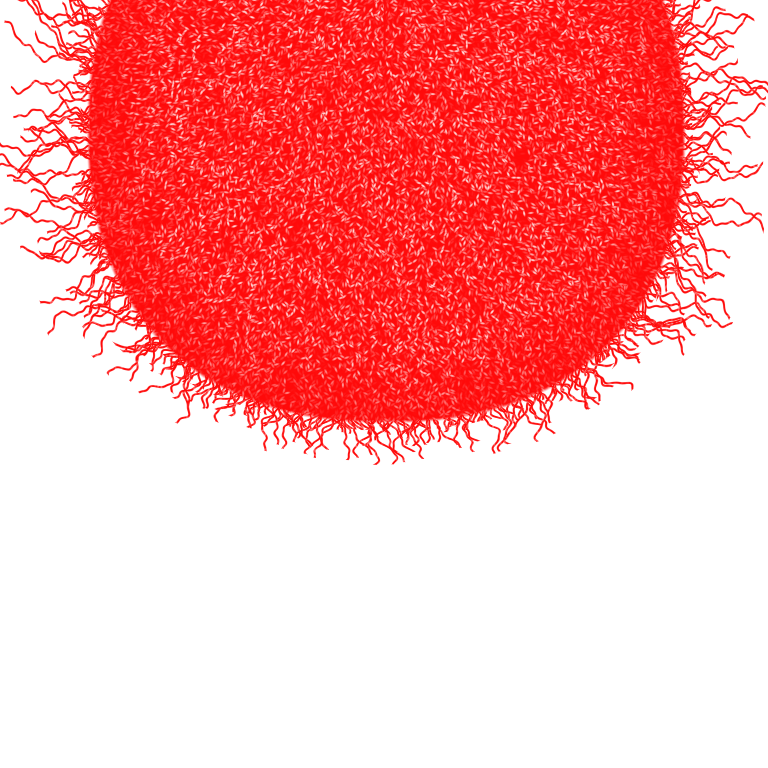
Give the GLSL for this background, as a Shadertoy shader.

```glsl
const float TAU = 6.2831853;
const float RADIUS = 0.4;
const float STRANDS = 90.0;
const int LAYERS = 8;
const int REACH = 3;
const vec3 PAPER = vec3(1.0);
const vec3 RED = vec3(1.0, 0.04, 0.04);

float hash(vec2 p) {
    vec3 q = fract(vec3(p.xyx) * 0.1031);
    q += dot(q, q.yzx + 33.33);
    return fract((q.x + q.y) * q.z);
}

mat2 rotation(float angle) {
    float c = cos(angle), s = sin(angle);
    return mat2(c, s, -s, c);
}

// Rounded outline: signed height above the rim
float rimHeight(vec2 p, vec2 radii, float power) {
    vec2 q = pow(abs(p) / radii + 1e-5, vec2(power));
    return (pow(q.x + q.y, 1.0 / power) - 1.0) * RADIUS;
}

// Sideways drift of one strand at a given height
float strandDrift(float height, float lean, float phase) {
    float curl = 0.010 * sin(62.0 * height + phase)
               + 0.004 * sin(175.0 * height + phase * 2.7)
               + 0.0012 * sin(430.0 * height + phase * 4.1);
    return lean * height + curl;
}

float strandCover(float side, float height, float angle, vec2 seed, float pixel) {
    float lean = hash(seed + 17.0) - 0.5;
    float phase = TAU * hash(seed + 41.0);
    float longest = mix(0.05, 0.135, pow(abs(sin(angle)), 4.0));
    float tip = longest * pow(hash(seed + 73.0), 2.6);
    float drift = strandDrift(height, lean, phase);
    float slope = (strandDrift(height + 0.001, lean, phase) - drift) / 0.001;
    float d = max(abs(side - drift) / sqrt(1.0 + slope * slope), height - tip);
    return 1.0 - smoothstep(-0.7 * pixel, 0.7 * pixel, d - 0.0013);
}

// Ragged border made of layered rings of strands
float fringe(vec2 p, float height, float pixel) {
    float turn = atan(p.x, -p.y) / TAU;
    float cellWidth = TAU * (RADIUS + height) / STRANDS;
    float cover = 0.0;
    for (int layer = 0; layer < LAYERS; layer++) {
        float along = turn * STRANDS + float(layer) / float(LAYERS);
        float cell = floor(along);
        for (int k = -REACH; k <= REACH; k++) {
            float id = cell + float(k);
            vec2 seed = vec2(mod(id, STRANDS), float(layer) * 7.0 + 3.0);
            float side = (along - id - hash(seed)) * cellWidth;
            float angle = id / STRANDS * TAU;
            cover = max(cover, strandCover(side, height, angle, seed, pixel));
        }
    }
    return cover;
}

// Cellular slivers of paper, roughly aligned with a direction
float gaps(vec2 uv, float direction, float scale) {
    vec2 grid = uv * scale;
    vec2 cell = floor(grid);
    float pale = 0.0;
    for (int y = -1; y <= 1; y++) {
        for (int x = -1; x <= 1; x++) {
            vec2 id = cell + vec2(x, y);
            vec2 center = id + vec2(hash(id + 5.0), hash(id + 29.0));
            float tilt = direction + 2.4 * (hash(id + 53.0) - 0.5);
            vec2 local = rotation(-tilt) * (grid - center);
            float d = length(local * vec2(0.75, 1.8));
            float strength = pow(hash(id + 87.0), 2.0);
            pale = max(pale, strength * (1.0 - smoothstep(0.1, 0.85, d)));
        }
    }
    return pale;
}

void mainImage(out vec4 fragColor, in vec2 fragCoord) {
    float pixel = 1.0 / iResolution.y;
    vec2 uv = fragCoord / iResolution.xy;
    vec2 p = uv - vec2(0.503, 0.83);
    float height = rimHeight(p, vec2(0.397, 0.388), 2.3);

    // Solid mass with loose strands around it
    float cover = 1.0 - smoothstep(-0.012, -0.006, height);
    if (height > -0.015 && height < 0.15) {
        cover = max(cover, fringe(p, height, pixel));
    }

    // Fine gaps inside, fading towards the rim
    vec2 fromRoot = uv - vec2(0.503, 1.02);
    float direction = atan(fromRoot.y, fromRoot.x);
    float inside = 1.0 - smoothstep(-0.11, 0.0, height);
    float pale = gaps(uv, direction, 210.0) * mix(0.4, 0.85, inside);

    // Thin parting at the top
    float parting = 1.0 - smoothstep(0.0, 0.003, abs(uv.x - 0.501));
    pale *= 1.0 - parting * smoothstep(0.88, 0.95, uv.y);

    vec3 fiber = mix(RED, PAPER, pale);
    fragColor = vec4(mix(PAPER, fiber, cover), 1.0);
}
```
